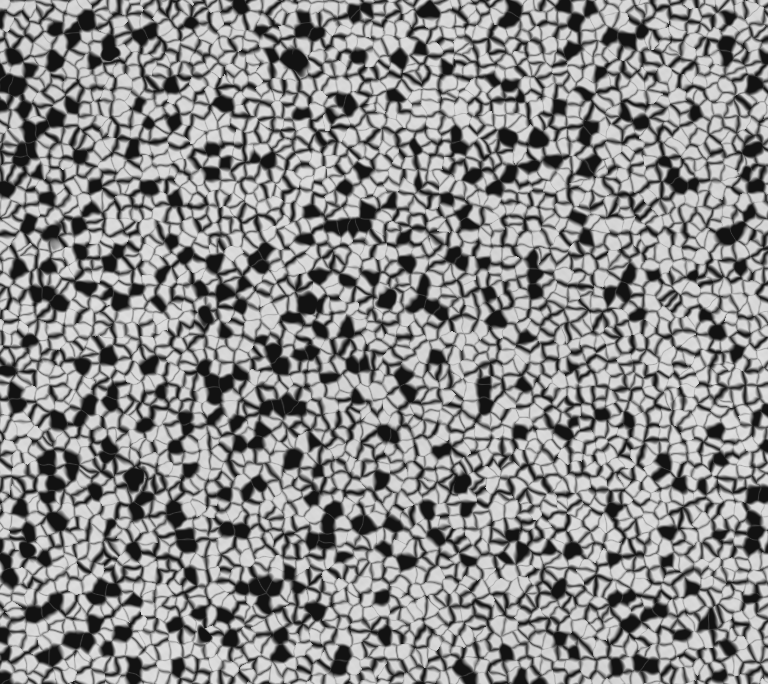
Give the GLSL for this texture, as a WebGL 1 fragment shader.

```glsl
precision highp float;

uniform vec2 u_resolution;

#define GRAINS 53.0        // grains along the canvas height
#define JITTER 0.94        // irregularity of the grain centres
#define WARP 0.13          // waviness of the grain borders
#define SOFTNESS 0.20      // blur of the borders, in grains
#define THIN -0.10         // half width of the faintest border
#define THICK 0.20         // half width of the heaviest border
#define DARK_SHARE 0.125   // part of the grains that are dark
#define DARK_BORDER 0.08   // spread of a dark grain into its neighbours
#define BLOB_SPACING 6.5   // cell size of the rare large spots
#define BLOB_SHARE 0.10
#define LIGHT_TONE 0.845
#define DARK_TONE 0.07

float hash1(vec2 p) {
  return fract(sin(dot(p, vec2(127.1, 311.7))) * 4375.85);
}

vec2 hash2(vec2 p) {
  return vec2(hash1(p), hash1(p + vec2(37.3, 17.9)));
}

// Layered sines, roughly -1 to 1
float waves(vec2 p) {
  return 0.5 * sin(p.x + 1.7 * sin(p.y * 0.8))
       + 0.3 * sin(p.y * 1.9 - p.x * 0.7 + 2.0)
       + 0.2 * sin(p.x * 2.7 + p.y * 2.3 + 4.0);
}

vec2 grainCentre(vec2 id) {
  return id + 0.5 + JITTER * (hash2(id) - 0.5);
}

// Dark grains gather in loose patches and thin out to the right
bool isDark(vec2 id) {
  float patches = 1.0 + 0.35 * waves(id * 0.23);
  float drift = 1.3 - 0.6 * id.x / (GRAINS * 1.12);
  return hash1(id + 71.7) < DARK_SHARE * patches * drift;
}

float coverage(float dist, float halfWidth) {
  return 1.0 - smoothstep(halfWidth - SOFTNESS, halfWidth + SOFTNESS, dist);
}

// Cellular grains: dark borders of varied weight and some filled cells
float grainInk(vec2 p) {
  vec2 base = floor(p);
  vec2 home = base;
  float nearest = 9.0;
  for (int j = -1; j <= 1; j++) {
    for (int i = -1; i <= 1; i++) {
      vec2 id = base + vec2(float(i), float(j));
      float d = distance(p, grainCentre(id));
      if (d < nearest) {
        nearest = d;
        home = id;
      }
    }
  }

  vec2 centre = grainCentre(home);
  bool homeDark = isDark(home);
  float ink = 0.0;
  float border = 9.0;
  for (int j = -2; j <= 2; j++) {
    for (int i = -2; i <= 2; i++) {
      if (i == 0 && j == 0) continue;
      vec2 id = home + vec2(float(i), float(j));
      vec2 other = grainCentre(id);
      float edge = dot(0.5 * (centre + other) - p, normalize(other - centre));
      float weight = mix(THIN, THICK, hash1(home + id + 0.37));
      if (isDark(id)) weight = DARK_BORDER;
      ink = max(ink, coverage(edge, weight));
      border = min(border, edge);
    }
  }
  return homeDark ? coverage(-border, DARK_BORDER) : ink;
}

// Sparse larger spots with ragged outlines
float blobInk(vec2 p) {
  vec2 q = p / BLOB_SPACING;
  vec2 id = floor(q);
  vec2 offset = (q - id - 0.3 - 0.4 * hash2(id + 5.3)) * BLOB_SPACING;
  float radius = mix(0.5, 0.95, hash1(id + 9.1));
  float dist = length(offset * vec2(1.0, 0.8)) + 0.25 * waves(p * 2.2);
  float present = step(hash1(id + 23.9), BLOB_SHARE);
  return present * coverage(dist, radius);
}

void main() {
  vec2 p = gl_FragCoord.xy / u_resolution.y * GRAINS;
  vec2 bend = vec2(waves(p * 2.3), waves(p.yx * 2.6 + 7.0));
  vec2 warped = p + WARP * bend;

  float ink = max(grainInk(warped), blobInk(warped));

  // Uneven lighting and faint mottling of the light grains
  float light = LIGHT_TONE + 0.018 * waves(p * 0.11) + 0.015 * waves(p * 4.7);
  float tone = mix(light, DARK_TONE, ink);
  gl_FragColor = vec4(vec3(tone), 1.0);
}
```
